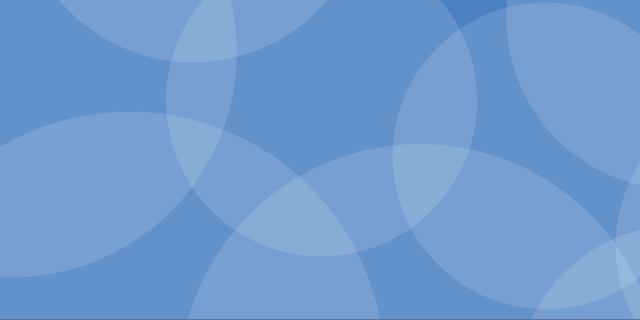
Reproduce this background procedurally as a Shadertoy shader.

```glsl
// Large translucent white discs overlapping on a calm blue ground.

const vec3 GROUND_BLUE = vec3(0.298, 0.505, 0.762);
const vec3 VEIL_WHITE = vec3(1.0);
const float VEIL_OPACITY = 0.13;
const vec3 RULE_COLOR = vec3(0.34, 0.43, 0.58);
const float RULE_HEIGHT = 0.0026;

// Discs as centre x, centre y, radius, in canvas heights
const int DISC_COUNT = 9;
const vec3 DISCS[DISC_COUNT] = vec3[DISC_COUNT](
    vec3(1.005, 0.685, 0.486),
    vec3(1.706, 0.513, 0.479),
    vec3(0.604, 1.352, 0.547),
    vec3(0.036, 0.837, 0.704),
    vec3(0.404, -0.146, 0.797),
    vec3(1.312, -0.203, 0.753),
    vec3(2.117, 0.943, 0.534),
    vec3(2.406, 0.232, 0.482),
    vec3(2.122, -0.214, 0.510)
);

// Antialiased coverage of a disc
float discCoverage(vec2 point, vec3 disc, float pixel) {
    float edgeDistance = length(point - disc.xy) - disc.z;
    return clamp(0.5 - edgeDistance / pixel, 0.0, 1.0);
}

void mainImage(out vec4 fragColor, in vec2 fragCoord) {
    float pixel = 1.0 / iResolution.y;
    vec2 point = fragCoord * pixel;
    vec3 color = GROUND_BLUE;

    // Each overlap adds another veil of white
    for (int i = 0; i < DISC_COUNT; i++) {
        float coverage = discCoverage(point, DISCS[i], pixel);
        color = mix(color, VEIL_WHITE, VEIL_OPACITY * coverage);
    }

    // Fine rule along the lower border
    float rule = clamp(0.5 + (RULE_HEIGHT - point.y) / pixel, 0.0, 1.0);
    color = mix(color, RULE_COLOR, rule);

    fragColor = vec4(color, 1.0);
}
```
